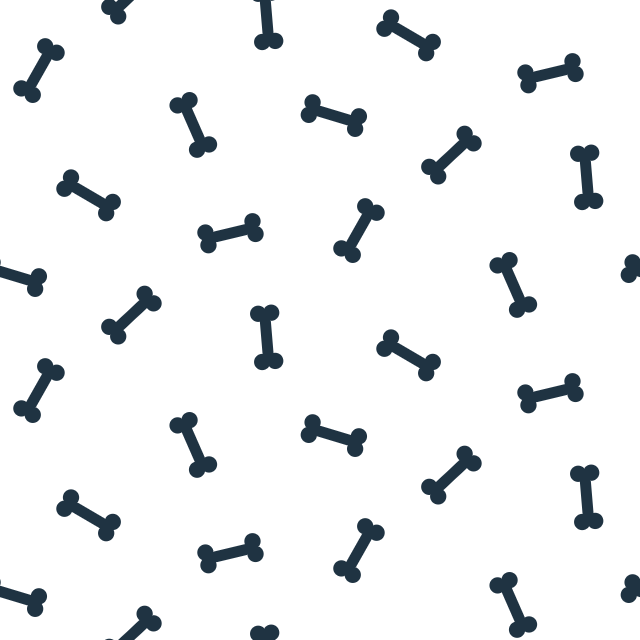
Give the GLSL for this pattern, as a WebGL 2 fragment shader.

```glsl
#version 300 es
precision highp float;
// Dark blue bones tossed at varied angles on white, in a half-drop repeat.

#define TILES 2.0               // tiles across the canvas
#define BONES 7.0               // bones per tile, one to a column
#define RISE (-2.5 / BONES)     // climb from column to column, in tiles
#define ORIGIN vec2(0.012, 0.08)
#define JITTER vec2(0.12, 0.13) // full range of the offset, in tiles
#define HALF_LENGTH 0.0378      // shaft and knob sizes, in canvas units
#define HALF_WIDTH 0.0086
#define KNOB_OFFSET 0.0102
#define KNOB_RADIUS 0.0127
#define SEED 17.0
#define INK vec3(0.12, 0.20, 0.26)
#define PAPER vec3(1.0)

const float PI = 3.14159;

uniform vec2 u_resolution;
out vec4 fragColor;

vec3 hash3(float n) {
    vec3 p = fract(n * vec3(0.1031, 0.1030, 0.0973));
    p += dot(p, p.yzx + 33.33);
    return fract((p.xxy + p.yzz) * p.zyx);
}

mat2 rotation(float angle) {
    float c = cos(angle), s = sin(angle);
    return mat2(c, -s, s, c);
}

// Signed distance to a bone along x: a flat-ended shaft with two knobs per end.
float boneDistance(vec2 p) {
    p = abs(p);
    vec2 edge = p - vec2(HALF_LENGTH, HALF_WIDTH);
    float shaft = length(max(edge, 0.0)) + min(max(edge.x, edge.y), 0.0);
    float knob = length(p - vec2(HALF_LENGTH, KNOB_OFFSET)) - KNOB_RADIUS;
    return min(shaft, knob);
}

// Distance to the nearest bone; each column repeats vertically once per tile.
float scatterDistance(vec2 uv) {
    vec2 p = uv * TILES;
    float nearest = 1.0;
    float home = floor(p.x * BONES);
    for (float i = -2.0; i <= 2.0; i++) {
        float column = home + i;
        float id = mod(column, BONES);
        vec3 random = hash3(id + SEED) - 0.5;

        vec2 centre = ORIGIN + column * vec2(1.0 / BONES, RISE) + random.xy * JITTER;
        vec2 offset = p - centre;
        offset.y -= round(offset.y);

        // Directions are spread evenly over a half turn, then loosened.
        float slot = mod(3.0 * id + 6.0, BONES) + 0.6 + 0.6 * random.z;
        vec2 local = rotation(slot * PI / BONES) * offset / TILES;
        nearest = min(nearest, boneDistance(local));
    }
    return nearest;
}

void main() {
    float pixel = 1.0 / min(u_resolution.x, u_resolution.y);
    float d = scatterDistance(gl_FragCoord.xy * pixel);
    float coverage = clamp(0.5 - d / pixel, 0.0, 1.0);
    fragColor = vec4(mix(PAPER, INK, coverage), 1.0);
}
```
